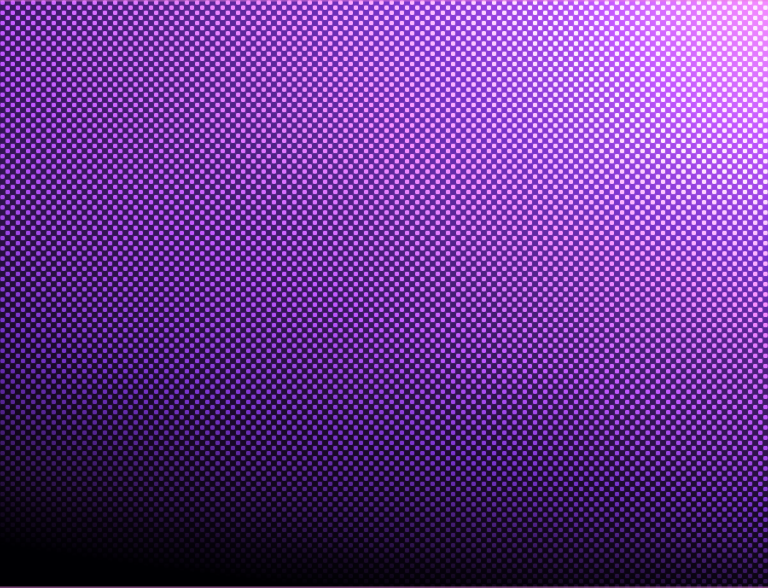
A Shadertoy shader for this background:

```glsl
const float ROWS = 57.42;           // dot periods per canvas height
const float DOT_EDGE_LOW = -0.12;   // soft rim of each dot
const float DOT_EDGE_HIGH = 0.55;
const float DOT_BOOST = 2.4;        // ramp steps a dot rises above its gap
const float BOOST_RATE = 1.6;
const float BASE_LIGHT = 0.05;
const float RISE = 4.4;
const float RISE_FALLOFF = 1.5;
const float TILT_LOW = 0.6;         // sideways slope at the bottom
const float TILT_GAIN = 1.7;        // extra slope towards the top
const float CORNER_GLOW = 0.8;
const float CORNER_RADIUS = 0.36;
const float BORDER_WIDTH = 0.0026;
const float BORDER_OPACITY = 0.5;
const vec3 BORDER_COLOR = vec3(0.92, 0.50, 0.88);
const float TAU = 6.2831853;

const int LAST_STOP = 6;
const vec3 RAMP[7] = vec3[7](
    vec3(0.00, 0.00, 0.01),
    vec3(0.10, 0.04, 0.16),
    vec3(0.26, 0.11, 0.44),
    vec3(0.47, 0.20, 0.80),
    vec3(0.76, 0.34, 1.00),
    vec3(0.98, 0.57, 1.00),
    vec3(1.00, 0.92, 1.00));

// Colour at a position measured in ramp steps
vec3 rampColor(float level) {
    level = clamp(level, 0.0, float(LAST_STOP));
    int stop = min(int(level), LAST_STOP - 1);
    return mix(RAMP[stop], RAMP[stop + 1], level - float(stop));
}

// Light falling from the upper right corner
float lightLevel(vec2 uv, float aspect) {
    float rise = BASE_LIGHT + uv.y * (RISE - RISE_FALLOFF * uv.y);
    float tilt = (uv.x - 0.5) * (TILT_LOW + TILT_GAIN * uv.y);
    vec2 toCorner = (1.0 - uv) * vec2(aspect, 1.0) / CORNER_RADIUS;
    return max(rise + tilt + CORNER_GLOW * exp(-dot(toCorner, toCorner)), 0.0);
}

// Soft dots on alternating cells of a square grid, counted from the top left
float dotMask(vec2 p) {
    vec2 wave = sin(TAU * ROWS * vec2(p.x, 1.0 - p.y));
    return smoothstep(DOT_EDGE_LOW, DOT_EDGE_HIGH, wave.x * wave.y);
}

void mainImage(out vec4 fragColor, in vec2 fragCoord) {
    vec2 uv = fragCoord / iResolution.xy;
    vec2 p = fragCoord / iResolution.y;

    float light = lightLevel(uv, iResolution.x / iResolution.y);
    float boost = DOT_BOOST * (1.0 - exp(-BOOST_RATE * light));
    vec3 color = mix(rampColor(light), rampColor(light + boost), dotMask(p));

    // Thin pale lines along the top and bottom
    float edgeDistance = min(uv.y, 1.0 - uv.y);
    float halfPixel = 0.5 / iResolution.y;
    float border = 1.0 - smoothstep(BORDER_WIDTH - halfPixel, BORDER_WIDTH + halfPixel, edgeDistance);
    color = mix(color, BORDER_COLOR, border * BORDER_OPACITY);

    fragColor = vec4(color, 1.0);
}
```
